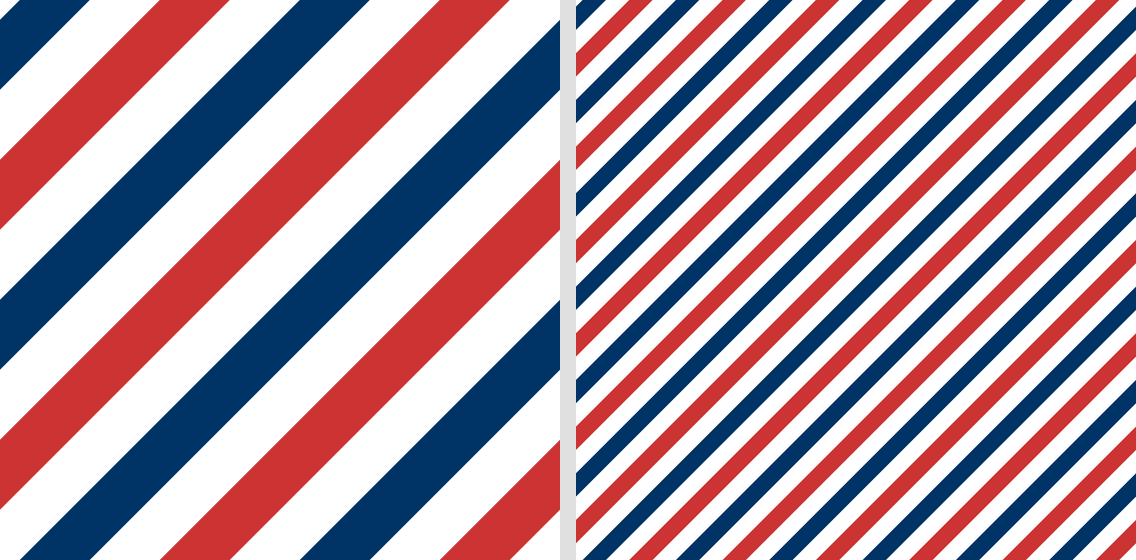
Left, the tile; right, the same tile 3 across and 3 down.
Write a WebGL 1 fragment shader that draws this pattern.

```glsl
precision highp float;
// Diagonal stripes rising to the right: navy and red bands alternate on white.
// One wrapped coordinate runs across the stripes; each band is the distance
// to its centre line, with edges smoothed over about one pixel.

uniform vec2 u_resolution;

#define REPEATS 2.0          // navy-red pairs across and down, whole number
#define BAND_WIDTH 0.25      // share of one repeat
#define NAVY_CENTRE 0.1953   // position within one repeat
#define RED_CENTRE 0.6953
#define NAVY vec3(0.0, 0.2, 0.4)
#define RED vec3(0.8, 0.2, 0.2)
#define WHITE vec3(1.0)

// Coverage of a band that wraps around the unit repeat
float bandCoverage(float phase, float centre, float edge) {
  float fromCentre = abs(fract(phase - centre + 0.5) - 0.5);
  float outside = fromCentre - 0.5 * BAND_WIDTH;
  return clamp(0.5 - outside / edge, 0.0, 1.0);
}

void main() {
  vec2 uv = gl_FragCoord.xy / u_resolution;

  // Position across the stripes, in repeats
  float phase = (uv.x - uv.y) * REPEATS;

  // Size of one pixel along that coordinate
  float edge = REPEATS * length(1.0 / u_resolution);

  vec3 colour = WHITE;
  colour = mix(colour, NAVY, bandCoverage(phase, NAVY_CENTRE, edge));
  colour = mix(colour, RED, bandCoverage(phase, RED_CENTRE, edge));
  gl_FragColor = vec4(colour, 1.0);
}
```
